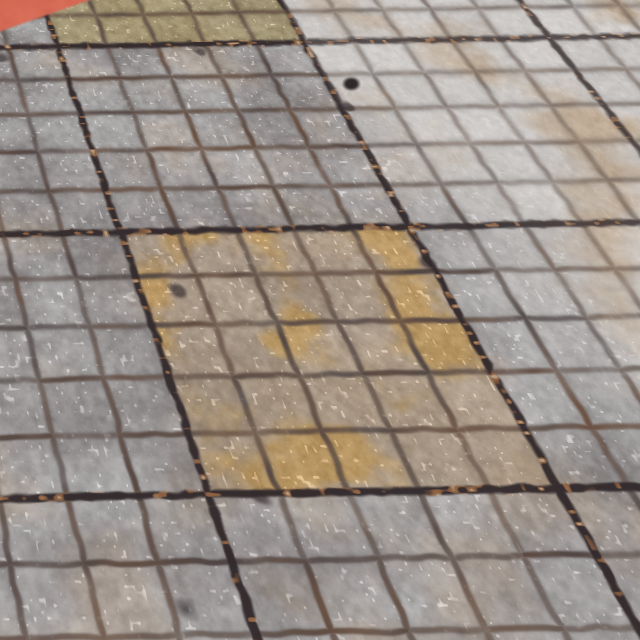
Reproduce this texture procedurally as a Shadertoy shader.

```glsl
// Worn concrete paving seen in perspective: slabs of 5 x 5 scored squares.
// The canvas is projected onto the ground plane, where one unit is one square;
// grooves, dirty slab joints, stains and grain are then layered with noise.

const float SLAB = 5.0;       // squares per slab side
const float HORIZON = 1.607;  // height of the vanishing line above the top edge
const vec3 STONE_DARK  = vec3(0.56, 0.54, 0.54);
const vec3 STONE_MID   = vec3(0.67, 0.66, 0.66);
const vec3 STONE_LIGHT = vec3(0.80, 0.785, 0.775);
const vec3 TAN         = vec3(0.72, 0.63, 0.53);
const vec3 OCHRE       = vec3(0.74, 0.59, 0.35);
const vec3 OLIVE       = vec3(0.64, 0.58, 0.40);
const vec3 GROOVE      = vec3(0.30, 0.27, 0.27);
const vec3 JOINT       = vec3(0.19, 0.16, 0.17);
const vec3 RUST        = vec3(0.56, 0.38, 0.25);
const vec3 RED         = vec3(0.84, 0.42, 0.34);

float hash(vec2 p) {
    return fract(sin(dot(p, vec2(127.1, 311.7))) * 43758.545);
}

float noise(vec2 p) {
    vec2 i = floor(p), f = fract(p);
    f = f * f * (3.0 - 2.0 * f);
    return mix(mix(hash(i), hash(i + vec2(1, 0)), f.x),
               mix(hash(i + vec2(0, 1)), hash(i + vec2(1, 1)), f.x), f.y);
}

float fbm(vec2 p) {
    float sum = 0.0, amp = 0.5;
    for (int i = 0; i < 4; i++) {
        sum += amp * noise(p);
        p = p * 2.03 + 17.3;
        amp *= 0.5;
    }
    return sum / 0.9375;
}

// Canvas point (y down) to ground squares
vec2 ground(vec2 p) {
    float tilted = p.y + 0.018 * p.x + HORIZON;
    return vec2(((p.x + 0.478) / (p.y + HORIZON) - 0.338) / 0.0464,
                28.86 - 56.93 / tilted);
}

// Canvas length of one ground unit, measured across each line family
vec2 squareSize(vec2 p) {
    float depth = p.y + HORIZON;
    float slant = (p.x + 0.478) / depth;
    return vec2(0.0464 * depth * inversesqrt(1.0 + slant * slant),
                depth * depth / 56.93);
}

float band(float d, float halfWidth, float soft) {
    return 1.0 - smoothstep(halfWidth - soft, halfWidth + soft, abs(d));
}

float inSlab(vec2 slab, vec2 id) {
    return all(equal(slab, id)) ? 1.0 : 0.0;
}

// Amount of pale, bleached surface on the right-hand slabs
float bleach(vec2 g) {
    float reach = g.x - 5.0 - 0.5 * g.y + 2.0 * (fbm(g * 0.7) - 0.5);
    return smoothstep(4.95, 5.05, g.x) * smoothstep(-1.0, 3.0, reach);
}

vec3 stone(vec2 g, float pale) {
    vec2 slab = floor(g / SLAB);
    float cloud = fbm(g * 0.8 + 4.0), patches = fbm(g * 0.65 + 31.0);
    vec3 col = mix(STONE_DARK, STONE_MID, smoothstep(0.2, 0.7, cloud));
    col = mix(col, STONE_LIGHT, pale);
    // Stains: general tan, one ochre slab, one olive slab
    float rightSide = smoothstep(4.5, 10.5, g.x);
    col = mix(col, TAN, smoothstep(0.45, 0.75, patches) * (0.35 + 0.5 * rightSide));
    float ochre = inSlab(slab, vec2(0, 0));
    col = mix(col, TAN * 0.92, 0.7 * ochre);
    col = mix(col, OCHRE, ochre * 0.75 * smoothstep(0.48, 0.72, fbm(g * 0.9 + 9.0)));
    col = mix(col, OLIVE, 0.7 * inSlab(slab, vec2(0, -2)));
    // Square-to-square variation, grain and bright flecks
    col += 0.05 * (hash(floor(g) + 3.7) - 0.5);
    col += 0.16 * (fbm(g * vec2(9.0, 7.0)) - 0.5) * (1.0 - 0.4 * pale);
    float fleck = smoothstep(0.78, 0.98, noise(g * vec2(17.0, 12.0)));
    return col + 0.17 * fleck * (1.0 - 0.8 * pale);
}

void mainImage(out vec4 fragColor, in vec2 fragCoord) {
    vec2 p = fragCoord / iResolution.xy;
    p.y = 1.0 - p.y;
    float soft = 0.0022 + 0.7 / iResolution.y;
    vec2 g = ground(p), size = squareSize(p);
    float scale = (p.y + HORIZON) / 2.0;
    float pale = bleach(g);
    vec3 col = stone(g, pale);

    // Scored grooves with uneven edges; each segment has its own wear
    vec2 wobble = 0.045 * (vec2(noise(g * 4.0), noise(g * 4.0 + 50.0)) - 0.5);
    vec2 w = g + wobble, line = floor(w + 0.5), cell = floor(w);
    vec2 d = (w - line) * size;
    vec2 wear = 0.55 + 0.45 * vec2(hash(vec2(line.x, cell.y)), hash(vec2(cell.x, line.y) + 60.0));
    wear *= (1.0 - 0.5 * pale) * (0.75 + 0.4 * noise(g * 3.0 + 8.0));
    vec2 cut = wear * vec2(band(d.x, 0.0039 * scale, soft), band(d.y, 0.0037 * scale, soft));
    col *= 1.0 - 0.12 * max(band(d.x, 0.006, 0.006), band(d.y, 0.006, 0.006));
    col = mix(col, mix(GROOVE, RUST, 0.5 * noise(g * 1.5)), clamp(max(cut.x, cut.y), 0.0, 1.0));

    // Slab joints: wider, darker, with rust and pale crumbs
    vec2 j = (w - SLAB * floor(w / SLAB + 0.5)) * size;
    float ragged = 0.0048 * scale * (0.65 + 0.8 * noise(g * 7.0 + 20.0));
    float joint = max(band(j.x, ragged, soft), band(j.y, ragged, soft));
    float crumb = noise(g * vec2(8.0, 11.0) + 70.0);
    vec3 fill = mix(JOINT, RUST, smoothstep(0.62, 0.82, crumb));
    fill = mix(fill, TAN, smoothstep(0.85, 0.97, crumb));
    col = mix(col, fill, joint * (0.92 - 0.25 * pale));

    // Scattered dark spots, one pebble and the red corner
    vec2 spot = fract(g * 0.5) - 0.3 - 0.4 * vec2(hash(floor(g * 0.5)), hash(floor(g * 0.5) + 5.0));
    float spotOn = step(0.86, hash(floor(g * 0.5) + 11.0));
    col = mix(col, JOINT, 0.65 * spotOn * band(length(spot) + 0.06 * noise(g * 6.0), 0.09, 0.035));
    col = mix(col, JOINT, band(length((p - vec2(0.549, 0.131)) * vec2(1.0, 1.3)), 0.012, soft * 1.5));
    float corner = 0.049 - p.y - 0.35 * p.x;
    col = mix(col, RED + 0.08 * (fbm(p * 40.0) - 0.5), smoothstep(-soft, soft, corner));

    fragColor = vec4(clamp(col, 0.0, 1.0), 1.0);
}
```
